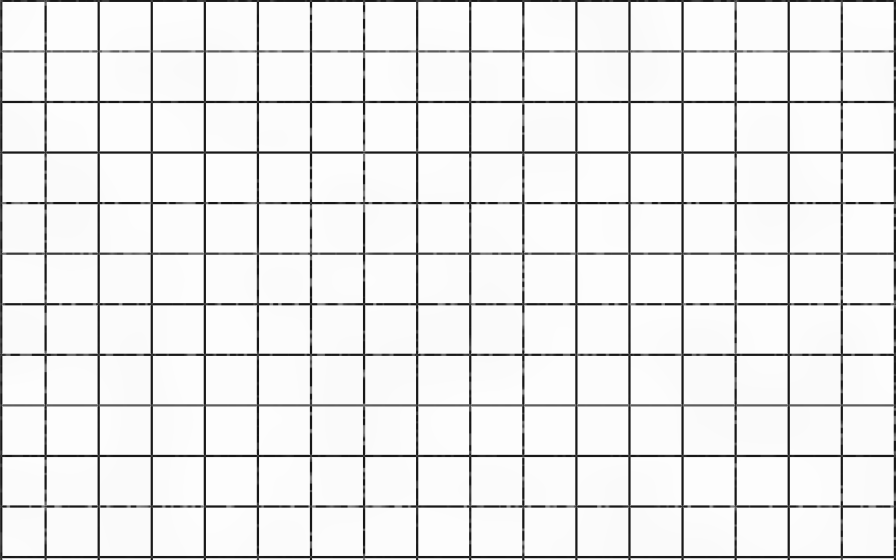
This pattern is drawn by a WebGL 2 fragment shader. Its source:

```glsl
#version 300 es
precision highp float;
// Thin black square grid on near-white paper, with slightly worn ink lines.

#define PITCH vec2(0.05924, 0.0903)   // cell size, as fractions of the canvas
#define FIRST_LINE vec2(0.0509, 0.0052) // first line from left and from bottom
#define LEFT_EDGE 0.0014              // extra line along the left side
#define LINE_WIDTH 0.0040             // in canvas heights
#define INK vec3(0.095)
#define PAPER vec3(0.993)
#define SMUDGE 0.014                  // depth of the paper stains
#define WEAR 0.45                     // strongest loss of ink along a line
#define ROW_FADE 0.30                 // paleness of the faded rows
#define CROSS_FADE 0.16               // paleness where lines cross

uniform vec2 u_resolution;
out vec4 fragColor;

float hash(vec2 p) {
    vec3 q = fract(vec3(p.xyx) * 0.1031);
    q += dot(q, q.yzx + 33.33);
    return fract((q.x + q.y) * q.z);
}

float noise(vec2 p) {
    vec2 i = floor(p), f = fract(p);
    f = f * f * (3.0 - 2.0 * f);
    return mix(mix(hash(i), hash(i + vec2(1, 0)), f.x),
               mix(hash(i + vec2(0, 1)), hash(i + vec2(1, 1)), f.x), f.y);
}

// Share of a pixel covered by a line whose centre is dist away.
float lineCoverage(float dist, float pixel) {
    float cover = 0.5 + (0.5 * LINE_WIDTH - dist) / pixel;
    return clamp(cover, 0.0, min(1.0, LINE_WIDTH / pixel));
}

// Ink left on a line; each line has its own amount of wear.
float inkLeft(float along, float index, float seed) {
    float amount = smoothstep(0.3, 1.0, hash(vec2(index + 7.0, seed)));
    float specks = smoothstep(0.5, 0.9, noise(vec2(along * 130.0, index * 5.0 + seed)));
    return 1.0 - WEAR * amount * specks;
}

void main() {
    vec2 uv = gl_FragCoord.xy / u_resolution;
    vec2 toHeights = vec2(u_resolution.x / u_resolution.y, 1.0);
    vec2 pos = uv * toHeights;
    float pixel = 1.0 / u_resolution.y;

    // Nearest grid lines and the cell
    vec2 grid = (uv - FIRST_LINE) / PITCH;
    vec2 index = floor(grid + 0.5);
    vec2 dist = abs(grid - index) * PITCH * toHeights;
    dist.x = min(dist.x, abs(uv.x - LEFT_EDGE) * toHeights.x);

    // Ink of the columns and rows, some rows printed paler
    float column = lineCoverage(dist.x, pixel);
    float row = lineCoverage(dist.y, pixel);
    float rowPhase = cos(6.2832 * (index.y - 2.9) / 3.5);
    float rowTone = 1.0 - ROW_FADE * smoothstep(0.5, 1.0, rowPhase);
    float columnInk = column * inkLeft(pos.y, index.x, 3.0);
    float rowInk = row * rowTone * inkLeft(pos.x, index.y, 41.0);
    float ink = max(columnInk, rowInk) * (1.0 - CROSS_FADE * column * row);

    // Paper with faint stains and small differences between cells
    float stain = 0.7 * smoothstep(0.35, 0.9, noise(pos * 8.0 + 3.0));
    stain += 0.3 * hash(floor(grid) + 19.0);
    vec3 paper = PAPER - SMUDGE * stain;

    fragColor = vec4(mix(paper, INK, ink), 1.0);
}
```
